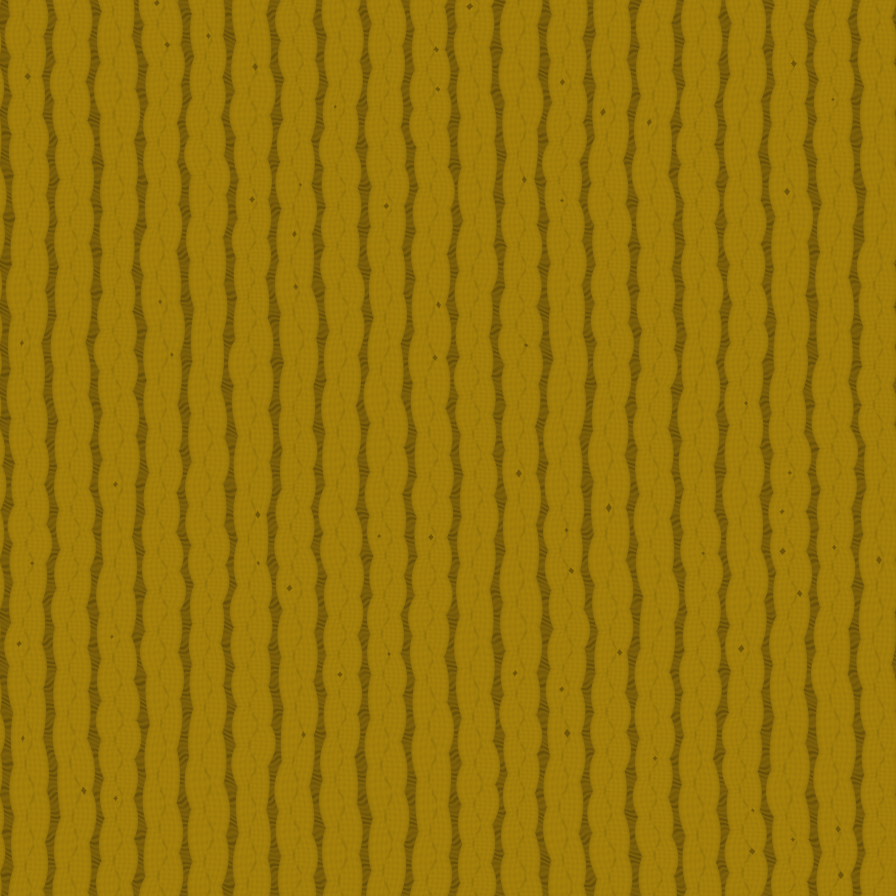
Write a WebGL 1 fragment shader that draws this texture.

```glsl
precision highp float;
// Ochre cable knit: upright braided columns with scalloped edges, parted by
// narrow dark ladders of thread. Each column is a cell whose two walls are
// rows of lobes, half a lobe apart; sines lay the yarn, hashes vary the lobes.

uniform vec2 u_resolution;

#define COLS 20.0          // columns across
#define ROWS 20.0          // lobes down each column edge
#define OFFSET 0.13        // position of the first gap, in columns
#define CUSP 0.15          // half width of a gap between lobes
#define BULGE 0.11         // how far a lobe swells into the gap
#define WANDER 0.08        // sideways drift of the gaps
#define RUNGS 168.0        // ladder threads down the canvas
#define HOLE_SHARE 0.16    // share of lobes with a small hole
#define YARN vec3(0.632, 0.492, 0.038)
#define GAP vec3(0.495, 0.380, 0.034)
#define THREAD vec3(0.375, 0.285, 0.030)

const float TAU = 6.2831853;

float hash(vec2 p) {
  return fract(sin(dot(p, vec2(127.1, 311.7))) * 4375.85);
}

// Random value of a column or gap, wrapping across the canvas.
float columnHash(float column, float seed) {
  return hash(vec2(mod(column, COLS), seed));
}

// Sideways drift of one gap at height y.
float gapDrift(float gap, float y) {
  float a = columnHash(gap, 1.0);
  float b = columnHash(gap, 2.0);
  return WANDER * (0.55 * sin(TAU * (3.0 * y + a))
                 + 0.45 * sin(TAU * (7.0 * y + b)));
}

// Half width of the gap beside a column edge: pointed cusps between lobes.
float gapHalfWidth(float column, float t, float side) {
  float lobe = mod(floor(t), ROWS);
  float size = mix(0.6, 1.1, hash(vec2(mod(column, COLS) + 31.0 * side, lobe)));
  return CUSP - BULGE * size * pow(abs(sin(0.5 * TAU * t)), 0.8);
}

void main() {
  vec2 uv = gl_FragCoord.xy / u_resolution;
  float pixel = COLS / min(u_resolution.x, u_resolution.y);

  // Column cell, bent so that its borders follow the drifting gaps.
  float u = uv.x * COLS - OFFSET;
  float cell = floor(u);
  u += mix(gapDrift(cell, uv.y), gapDrift(cell + 1.0, uv.y), u - cell);
  float column = floor(u);
  float across = u - column;

  // Lobe coordinate along the column, with uneven spacing.
  float t = uv.y * ROWS + columnHash(column, 3.0)
          + 0.25 * sin(TAU * (2.0 * uv.y + columnHash(column, 4.0)));

  // Distance inward from the nearer wall, split by the braid's zigzag seam.
  float fromLeft = across - gapHalfWidth(column, t, 0.0);
  float fromRight = 1.0 - across - gapHalfWidth(column, t + 0.5, 1.0);
  float wall = min(fromLeft, fromRight);
  float seamX = 0.5 - 0.08 * cos(TAU * t);
  float right = step(seamX, across);
  float inward = mix(fromLeft, fromRight, right);

  // Yarn: short slanted stitches running along the curve of each lobe.
  float strand = inward / 0.11;
  float along = t * 6.0 + strand * 0.5 + 0.5 * right;
  float stitch = sin(TAU * strand) * (0.6 + 0.4 * sin(TAU * along));
  float fuzz = sin(TAU * (along * 1.3 - strand * 0.7) + 2.0 * sin(TAU * t));
  vec3 yarn = YARN * (1.0 + 0.028 * stitch + 0.014 * fuzz);

  // Soft shade along the walls and a faint broken seam down the middle.
  yarn *= 1.0 - 0.11 * (1.0 - smoothstep(0.0, 0.08, wall));
  float seam = 1.0 - smoothstep(0.01, 0.03 + pixel, abs(across - seamX));
  yarn *= 1.0 - 0.09 * seam * (0.6 + 0.4 * sin(TAU * (t * 3.0 + 0.2)));

  // Small holes where strands cross, in a few of the lobes.
  vec2 lobeId = vec2(mod(column, COLS), mod(floor(t), ROWS) + 57.0);
  float chance = hash(lobeId);
  float place = hash(lobeId + 13.0);
  vec2 hole = vec2(across - 0.5 - 0.4 * (place - 0.5), fract(t) - 0.5);
  hole.x += 0.4 * hole.y * (place - 0.5);
  float holeSize = mix(0.035, 0.075, hash(lobeId + 29.0));
  float holeMask = 1.0 - smoothstep(-pixel, pixel,
                     abs(hole.x) + 0.8 * abs(hole.y) - holeSize);
  yarn = mix(yarn, THREAD, 0.75 * holeMask * step(chance, HOLE_SHARE));

  // Ladder: thin tilted threads with a wobble, different in each gap.
  float gap = floor(u + 0.5);
  float gapX = u - gap;
  float tilt = 5.0 * (columnHash(gap, 5.0) - 0.5);
  float rung = uv.y * RUNGS + columnHash(gap, 6.0) + tilt * gapX
             + 0.35 * sin(TAU * (uv.y * 23.0 + 2.0 * gapX));
  float thread = smoothstep(0.0, 1.0, 0.5 + 0.5 * sin(TAU * rung));
  thread *= 0.65 + 0.35 * sin(TAU * (uv.y * 41.0 + columnHash(gap, 7.0)));
  vec3 ladder = mix(GAP, THREAD, 0.75 * thread);

  float knit = smoothstep(-0.75 * pixel, 0.75 * pixel, wall);
  gl_FragColor = vec4(mix(ladder, yarn, knit), 1.0);
}
```
